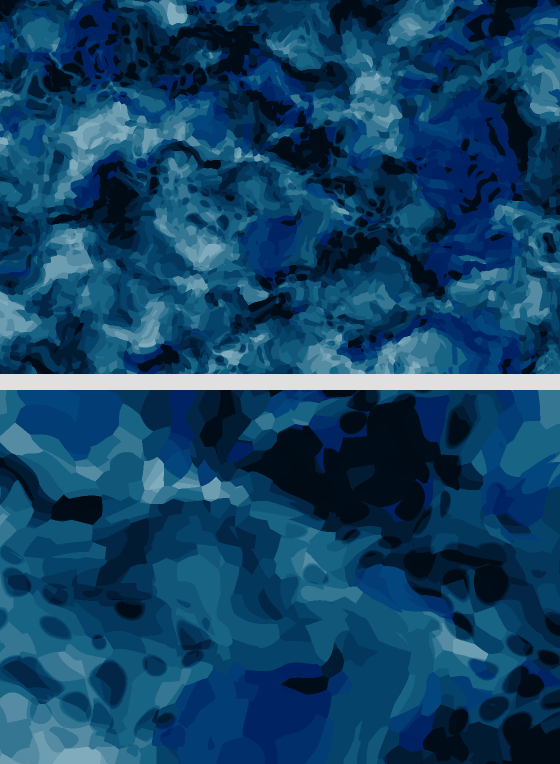
Top, the full canvas; bottom, a detail of the centre.
Reproduce this texture procedurally as a Shadertoy shader.

```glsl
// Posterised sea foam: small flat patches of teal, navy and pale blue with dark round holes.

const vec3 BLACK = vec3(0.00, 0.045, 0.085);
const vec3 NAVY  = vec3(0.01, 0.15, 0.28);
const vec3 TEAL  = vec3(0.02, 0.26, 0.41);
const vec3 MID   = vec3(0.09, 0.39, 0.52);
const vec3 LIGHT = vec3(0.34, 0.55, 0.64);
const vec3 PALE  = vec3(0.50, 0.67, 0.74);
const vec3 DEEP_BLUE   = vec3(0.00, 0.13, 0.38);
const vec3 BRIGHT_BLUE = vec3(0.01, 0.27, 0.49);

const vec2  TONE_SCALE  = vec2(6.2, 9.0);   // slightly flattened streaks
const float TONE_GAIN   = 0.74;
const float TONE_SHIFT  = -0.09;
const float SWIRL_SCALE = 4.5;
const float SWIRL_SIZE  = 0.034;
const float CURL_SCALE  = 14.0;
const float CURL_SIZE   = 0.010;
const float PATCH_SCALE = 50.0;             // flat patches per canvas height
const float PATCH_FLATNESS = 0.80;
const float PATCH_JITTER   = 0.40;
const float HOLE_SCALE  = 28.0;
const float HOLE_DEPTH  = 1.25;
const float TONE_STEP   = 0.42;
const float BLUE_LEVEL  = 0.63;
const float NOISE_SIGMA = 0.2146;           // deviation of one noise octave
const int   AA = 2;

vec2 hash2(vec2 p) {
    vec3 h = fract(p.xyx * vec3(0.1031, 0.1030, 0.0973));
    h += dot(h, h.yzx + 33.33);
    return fract((h.xx + h.yz) * h.zy);
}

float noise(vec2 p) {
    vec2 i = floor(p), f = fract(p);
    f = f * f * (3.0 - 2.0 * f);
    float low  = mix(hash2(i).x, hash2(i + vec2(1, 0)).x, f.x);
    float high = mix(hash2(i + vec2(0, 1)).x, hash2(i + vec2(1, 1)).x, f.x);
    return mix(low, high, f.y);
}

// Fractal noise scaled to zero mean and unit deviation
float fbm(vec2 p, int octaves, float gain) {
    float sum = 0.0, power = 0.0, amp = 1.0;
    for (int i = 0; i < octaves; i++) {
        sum += amp * (noise(p) - 0.5);
        power += amp * amp;
        amp *= gain;
        p = mat2(1.6, 1.2, -1.2, 1.6) * p + 17.3;
    }
    return sum / (sqrt(power) * NOISE_SIGMA);
}

vec2 fbm2(vec2 p, int octaves) {
    return vec2(fbm(p, octaves, 0.5), fbm(p + 51.7, octaves, 0.5));
}

// Nearest scattered point (xy) and its distance (z)
vec3 nearestPoint(vec2 p) {
    vec2 cell = floor(p);
    vec3 best = vec3(0.0, 0.0, 9.0);
    for (int y = -1; y <= 1; y++)
    for (int x = -1; x <= 1; x++) {
        vec2 id = cell + vec2(x, y);
        vec2 site = id + 0.1 + 0.8 * hash2(id + 7.0);
        float d = distance(p, site);
        if (d < best.z) best = vec3(site, d);
    }
    return best;
}

vec3 toneRamp(float t) {
    vec3 c = mix(BLACK, NAVY, smoothstep(-1.75, -0.85, t));
    c = mix(c, TEAL, smoothstep(-0.85, -0.10, t));
    c = mix(c, MID, smoothstep(-0.10, 0.80, t));
    c = mix(c, LIGHT, smoothstep(0.80, 1.75, t));
    return mix(c, PALE, smoothstep(1.75, 2.4, t));
}

vec3 foam(vec2 p) {
    // Compact patches with curly outlines
    vec2 curled = p + CURL_SIZE * fbm2(p * CURL_SCALE + 29.0, 2);
    vec2 site = nearestPoint(curled * PATCH_SCALE).xy;
    vec2 s = mix(curled, site / PATCH_SCALE, PATCH_FLATNESS);

    // Swirling tone, nearly flat inside each patch
    s += SWIRL_SIZE * fbm2(s * SWIRL_SCALE + 3.0, 3);
    float tone = fbm(s * TONE_SCALE + 11.0, 4, TONE_GAIN) + TONE_SHIFT;
    tone += PATCH_JITTER * (hash2(site * 3.7).x - 0.5);

    // Loose clusters of dark holes with lighter webs between them
    vec3 hole = nearestPoint(curled * HOLE_SCALE + 5.0);
    float cluster = smoothstep(0.0, 1.0, fbm(p * 5.0 + 83.0, 3, 0.6));
    float radius = 0.18 + 0.26 * hash2(hole.xy * 5.1).y;
    float inside = 1.0 - smoothstep(radius - 0.04, radius + 0.08, hole.z);
    tone += cluster * (0.30 - HOLE_DEPTH * inside);

    // Posterise, then tint the blue regions
    tone = TONE_STEP * floor(tone / TONE_STEP + 0.5);
    vec3 color = toneRamp(tone);
    float blue = fbm(s * vec2(4.0, 5.4) + 131.0, 4, 0.7);
    if (blue > BLUE_LEVEL && tone > -1.4 && tone < 0.6)
        color = mix(DEEP_BLUE, BRIGHT_BLUE, smoothstep(-1.1, 0.5, tone));
    return color;
}

void mainImage(out vec4 fragColor, in vec2 fragCoord) {
    vec3 sum = vec3(0.0);
    for (int y = 0; y < AA; y++)
    for (int x = 0; x < AA; x++) {
        vec2 offset = (vec2(x, y) + 0.5) / float(AA) - 0.5;
        sum += foam((fragCoord + offset) / iResolution.y);
    }
    fragColor = vec4(sum / float(AA * AA), 1.0);
}
```
